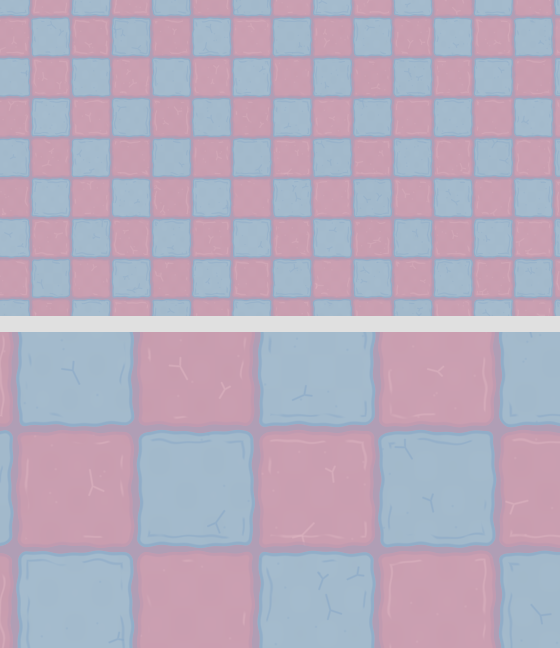
Top: the whole. Bottom: its middle third, enlarged.
Write a Shadertoy shader that draws this pattern.

```glsl
// Draws a pastel blue and pink checkerboard of worn, hand-cut tiles with lilac grout.

const float PITCH = 0.1273;                  // tile size in canvas heights
const vec2 ORIGIN = vec2(0.0972, 0.0556);    // a grout crossing, in canvas heights
const vec3 BLUE = vec3(0.64, 0.73, 0.80);
const vec3 BLUE_MARK = vec3(0.54, 0.66, 0.78);
const vec3 PINK = vec3(0.79, 0.62, 0.69);
const vec3 PINK_MARK = vec3(0.86, 0.70, 0.75);
const vec3 PINK_RIM = vec3(0.74, 0.60, 0.69);
const vec3 GROUT = vec3(0.69, 0.62, 0.71);

float hash(vec2 p) {
    vec3 q = fract(p.xyx * vec3(0.1031, 0.1130, 0.0973));
    q += dot(q, q.yzx + 33.33);
    return fract((q.x + q.y) * q.z);
}

vec2 hash2(vec2 p) {
    return vec2(hash(p), hash(p + 47.3));
}

float roundedBox(vec2 p, float halfSize, float radius) {
    vec2 q = abs(p) - halfSize + radius;
    return length(max(q, 0.0)) + min(max(q.x, q.y), 0.0) - radius;
}

float segment(vec2 p, vec2 a, vec2 b) {
    vec2 ab = b - a;
    return length(p - a - ab * clamp(dot(p - a, ab) / dot(ab, ab), 0.0, 1.0));
}

// Coverage of a line; lines thinner than a pixel fade instead of growing.
float stroke(float d, float halfWidth, float px) {
    float edge = smoothstep(max(halfWidth - px, 0.0), halfWidth + px, abs(d));
    return (1.0 - edge) * min(1.0, 2.0 * halfWidth / px);
}

// Layered sines that bend the straight edges.
vec2 wobble(vec2 p, float seed) {
    vec2 s = p.yx;
    return 0.009 * sin(s * 11.0 + seed * vec2(40.0, 67.0))
         + 0.005 * sin(s * 29.0 + seed * vec2(91.0, 23.0));
}

// Broken chisel line that runs inside the rim.
float insetLine(vec2 p, float d, float seed, float px) {
    float inset = 0.085 + 0.012 * sin(13.0 * (p.x - p.y) + seed * 50.0);
    float gaps = sin(p.x * 9.0 + seed * 71.0) + sin(p.y * 8.0 + seed * 37.0)
               + 0.6 * sin((p.x + p.y) * 21.0 + seed * 19.0);
    return stroke(d + inset, 0.009, px) * smoothstep(-0.1, 0.5, gaps);
}

// Short forked cracks, present on some tiles only.
float cracks(vec2 p, vec2 tile, float px) {
    float ink = 0.0;
    for (int i = 0; i < 3; i++) {
        vec2 key = tile + float(i) * vec2(17.1, 29.7);
        vec2 start = (hash2(key + 5.0) - 0.5) * 0.58;
        float angle = 6.2832 * hash(key + 11.0);
        vec2 along = vec2(cos(angle), sin(angle)) * mix(0.07, 0.14, hash(key + 13.0));
        vec2 across = vec2(-along.y, along.x);
        vec2 bend = start + along;
        float d = segment(p, start, bend);
        d = min(d, segment(p, bend, bend + along * 0.4 + across * 0.6));
        d = min(d, segment(p, bend, bend + along * 0.5 - across * 0.3));
        ink = max(ink, stroke(d, 0.007, px) * step(0.58, hash(key + 19.0)));
    }
    return ink;
}

// Cellular noise: sparse pits scattered over the surface.
float pits(vec2 p, float px) {
    vec2 cell = floor(p);
    float ink = 0.0;
    for (int y = -1; y <= 1; y++)
    for (int x = -1; x <= 1; x++) {
        vec2 c = cell + vec2(x, y);
        float d = length(c + hash2(c) - p);
        ink = max(ink, stroke(d, 0.06, px) * step(0.85, hash(c + 7.0)));
    }
    return ink;
}

void mainImage(out vec4 fragColor, in vec2 fragCoord) {
    vec2 grid = (fragCoord / iResolution.y - ORIGIN) / PITCH;
    float px = 1.0 / (iResolution.y * PITCH);
    vec2 tile = floor(grid);
    vec2 p = grid - tile - 0.5;
    vec2 key = tile + 60.0;
    float seed = hash(key);
    float isPink = mod(tile.x + tile.y, 2.0);

    // Tile outline
    float d = roundedBox(p + wobble(p, seed), 0.476, 0.07);
    float body = 1.0 - smoothstep(-px * 0.6, px * 0.6, d);

    // Surface colour with slight changes between tiles
    vec3 color = mix(BLUE, PINK, isPink);
    color += 0.008 * (seed - 0.5);
    color += 0.003 * sin(p.x * 14.0 + seed * 30.0) * sin(p.y * 11.0 + seed * 60.0);

    // Wear marks
    vec3 mark = mix(BLUE_MARK, PINK_MARK, isPink);
    color = mix(color, mark, 0.55 * insetLine(p, d, seed, px));
    color = mix(color, mark, 0.65 * cracks(p, key, px));
    color = mix(color, mark, 0.35 * pits((grid + 60.0) * 7.0, px * 7.0));

    // Rim and grout
    vec3 rim = mix(BLUE_MARK, PINK_RIM, isPink);
    color = mix(color, rim, 0.7 * stroke(d + 0.012, 0.014, px));
    fragColor = vec4(mix(GROUT, color, body), 1.0);
}
```
